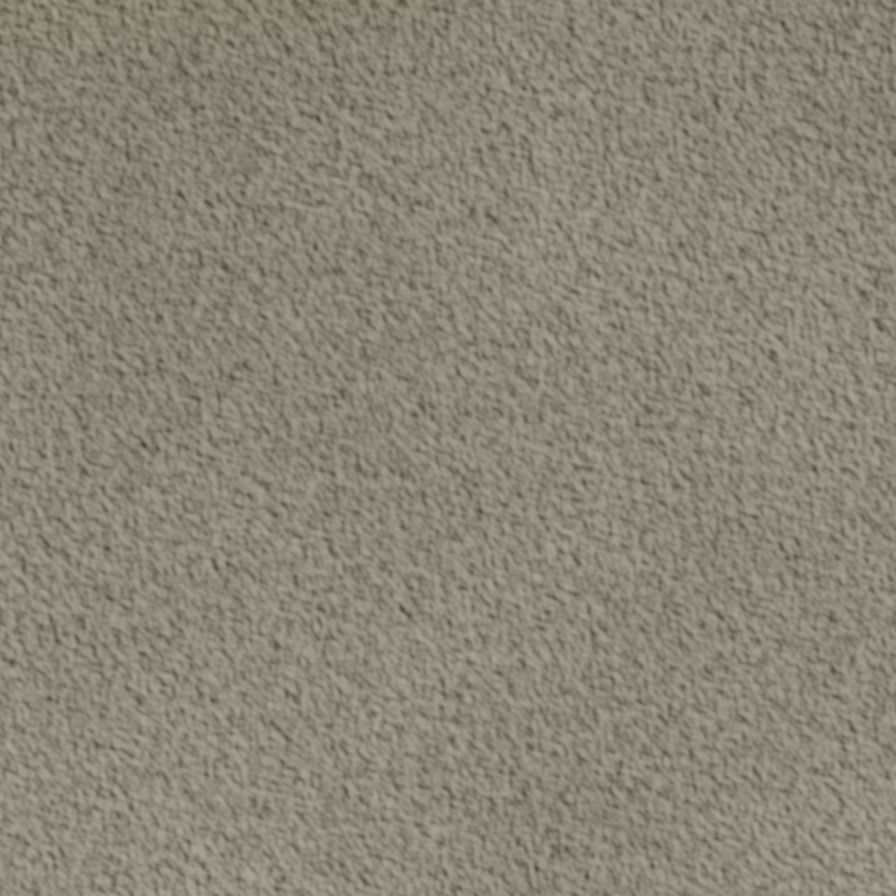
A Shadertoy shader for this texture:

```glsl
#define BASE_COLOR vec3(0.543, 0.524, 0.474)
#define GRAIN_SCALE 98.0
#define GRAIN_STRETCH 1.4
#define GRAIN_ANGLE 0.95
#define ANGLE_SPREAD 0.4
#define FINE_SHARE 0.58
#define COARSE_SHARE 0.48
#define LIGHT_OFFSET 0.0050
#define SHADOW_SHARE 0.42
#define RELIEF_CONTRAST 0.172
#define CLOUD_CONTRAST 0.034
#define TINT_CONTRAST 0.007

// Pseudo-random unit gradient for a lattice point
vec2 latticeGradient(ivec2 cell) {
    uvec2 q = uvec2(cell) * uvec2(1597334673u, 3812015801u);
    uint h = (q.x ^ q.y) * 1597334673u;
    h = (h ^ (h >> 15)) * 2246822519u;
    h ^= h >> 13;
    float angle = 6.28319 * float(h & 65535u) / 65536.0;
    return vec2(cos(angle), sin(angle));
}

float gradientNoise(vec2 p) {
    vec2 cell = floor(p);
    vec2 f = p - cell;
    ivec2 i = ivec2(cell);
    vec2 u = f * f * f * (f * (f * 6.0 - 15.0) + 10.0);
    float a = dot(latticeGradient(i), f);
    float b = dot(latticeGradient(i + ivec2(1, 0)), f - vec2(1, 0));
    float c = dot(latticeGradient(i + ivec2(0, 1)), f - vec2(0, 1));
    float d = dot(latticeGradient(i + ivec2(1, 1)), f - vec2(1, 1));
    return mix(mix(a, b, u.x), mix(c, d, u.x), u.y);
}

mat2 rotation(float angle) {
    float c = cos(angle), s = sin(angle);
    return mat2(c, -s, s, c);
}

// Short dashes running down a diagonal, turned by the given angle
float dashes(vec2 uv, float turn, float scale) {
    vec2 p = rotation(turn - GRAIN_ANGLE) * uv * scale;
    return gradientNoise(vec2(p.x / GRAIN_STRETCH, p.y) + 31.0 * turn);
}

// Two crossing sets of dashes with finer and coarser grain
float surfaceHeight(vec2 uv) {
    float grain = 0.62 * dashes(uv, ANGLE_SPREAD, GRAIN_SCALE);
    grain += 0.62 * dashes(uv, -ANGLE_SPREAD, GRAIN_SCALE * 1.08);
    grain += FINE_SHARE * dashes(uv, 0.1, GRAIN_SCALE * 1.8);
    grain += COARSE_SHARE * gradientNoise(rotation(1.1) * uv * GRAIN_SCALE * 0.45 + 91.0);
    return grain;
}

void mainImage(out vec4 fragColor, in vec2 fragCoord) {
    vec2 uv = fragCoord / iResolution.y;

    // Grain with a weaker shadow on the side away from the light
    vec2 toLight = LIGHT_OFFSET * 0.5 * normalize(vec2(0.8, 0.6));
    float relief = surfaceHeight(uv - toLight) - SHADOW_SHARE * surfaceHeight(uv + toLight);

    // Deepen the pits, soften the peaks
    relief -= 0.45 * (relief * relief - 0.05);

    // Broad uneven lighting, a little darker toward the top
    float cloud = gradientNoise(uv * 2.3 + 11.0) + 0.5 * gradientNoise(uv * 6.0 + 47.0);
    cloud += 0.5 * gradientNoise(uv * 17.0 + 63.0);
    float shade = CLOUD_CONTRAST * (cloud + 0.9 * (0.5 - uv.y));

    // Olive upper left, slow drift between warm and green grey
    float olive = smoothstep(0.45, 1.1, uv.y) * (1.0 - 0.6 * uv.x);
    float warmth = gradientNoise(uv * 1.7 + 71.0) + 0.6 * (uv.y - 0.5);
    vec3 tint = TINT_CONTRAST * (warmth * vec3(1.0, -0.3, -0.2) - olive * vec3(0.3, 0.4, 2.0));

    vec3 color = BASE_COLOR + tint + shade + RELIEF_CONTRAST * relief;
    fragColor = vec4(clamp(color, 0.0, 1.0), 1.0);
}
```
